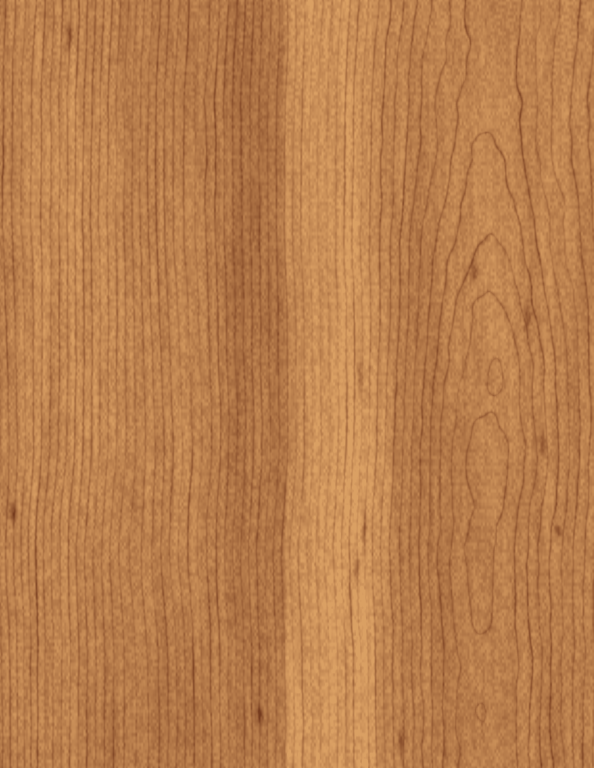
Reproduce this texture procedurally as a WebGL 2 fragment shader.

```glsl
#version 300 es
precision highp float;

#define DARK_WOOD vec3(0.58, 0.35, 0.20)
#define LIGHT_WOOD vec3(0.82, 0.59, 0.365)
#define RING_SPACING 0.0112
#define LINE_WIDTH 0.0015
#define ARCH_CENTRE 0.638
#define ARCH_ROUNDNESS 0.05
#define ARCH_COUNT 4.5
#define SEAM_X 0.371
#define SPECK_COUNT 11
#define FLECK_STRENGTH 0.42
#define BAND_STRENGTH 1.35

uniform vec2 u_resolution;
out vec4 fragColor;

float hash(vec2 p) {
    return fract(sin(dot(p, vec2(127.1, 311.7))) * 43758.5453);
}

float noise(vec2 p) {
    vec2 cell = floor(p);
    vec2 f = fract(p);
    f = f * f * (3.0 - 2.0 * f);
    float low = mix(hash(cell), hash(cell + vec2(1.0, 0.0)), f.x);
    float high = mix(hash(cell + vec2(0.0, 1.0)), hash(cell + 1.0), f.x);
    return mix(low, high, f.y);
}

// Noise centred on zero, from -0.5 to 0.5
float wave(vec2 p) {
    return noise(p) - 0.5;
}

// 1 at the heart of the arched figure, 0 in the straight grain
float archMask(float x) {
    float d = (x - ARCH_CENTRE) / 0.12;
    return exp(-d * d);
}

// Growth ring number: upright lines that close into arches
float ringField(vec2 p) {
    float dx = p.x - ARCH_CENTRE + 0.016 * wave(vec2(3.0, p.y * 7.0));
    float arch = archMask(p.x);
    float ring = sqrt(dx * dx + ARCH_ROUNDNESS * ARCH_ROUNDNESS) / RING_SPACING;
    ring += ARCH_COUNT * smoothstep(0.36, 0.92, p.y) * arch;
    ring += 2.0 * wave(p * vec2(14.0, 1.2) + 5.0);
    ring += mix(0.20, 0.65, arch) * wave(p * vec2(26.0, 15.0));
    ring += mix(0.10, 0.28, arch) * wave(p * vec2(60.0, 38.0) + 9.0);
    return ring;
}

// Broad light and dark bands across the boards
float boardTone(vec2 p) {
    float x = p.x + 0.006 * wave(vec2(8.0, p.y * 4.0));
    float seam = smoothstep(SEAM_X - 0.004, SEAM_X + 0.004, x);
    float tone = mix(-0.03, 0.17, seam);
    tone -= 0.17 * smoothstep(0.44, 0.54, x);
    tone -= 0.12 * smoothstep(0.22, 0.31, x) * (1.0 - seam);
    tone -= 0.05 * archMask(x);
    tone += 0.22 * wave(p * vec2(13.0, 1.6) + 20.0);
    tone += 0.18 * wave(p * vec2(42.0, 2.5));
    return BAND_STRENGTH * tone;
}

// Dark line at each ring edge, with a soft shade on one side
float ringShade(vec2 p) {
    float ring = ringField(p);
    float slope = max(fwidth(ring) * u_resolution.y, 8.0);
    float id = floor(ring + 0.5);
    float dist = (ring - id) / slope / LINE_WIDTH;
    float arch = archMask(p.x);
    float strength = mix(0.14, 0.42, hash(vec2(id, 4.0)));
    strength *= 0.4 + 1.2 * noise(p * vec2(40.0, 9.0) + id);
    strength *= mix(1.0, 1.55, arch);
    float side = exp(min(dist, 0.0) * 0.35 - max(dist, 0.0) * 2.0);
    return strength * exp(-dist * dist) + mix(0.08, 0.16, arch) * side;
}

// Small knots and short upright gum streaks
float speckShade(vec2 p) {
    float aspect = u_resolution.x / u_resolution.y;
    float shade = 0.0;
    for (int i = 0; i < SPECK_COUNT; i++) {
        float k = float(i) + 1.0;
        vec2 centre = vec2(hash(vec2(k, 1.7)) * aspect, hash(vec2(k, 6.3)));
        float size = hash(vec2(k, 9.1));
        vec2 radius = vec2(mix(0.005, 0.0024, size), mix(0.004, 0.034, size));
        vec2 d = (p - centre) / radius;
        d.x += 1.2 * wave(vec2(k, p.y * 60.0));
        shade += exp(-dot(d, d)) * mix(0.85, 0.5, size);
    }
    return shade;
}

void main() {
    vec2 p = gl_FragCoord.xy / u_resolution.y;

    float tone = 0.73 + boardTone(p);
    tone -= ringShade(p);
    tone -= speckShade(p);

    // Fine pores and flecks
    tone += 0.24 * wave(p * vec2(210.0, 14.0));
    tone += FLECK_STRENGTH * wave(p * vec2(400.0, 230.0));
    tone += 0.16 * wave(p * vec2(170.0, 110.0) + 40.0);

    vec3 colour = mix(DARK_WOOD, LIGHT_WOOD, clamp(tone, -0.5, 1.15));
    fragColor = vec4(colour, 1.0);
}
```
